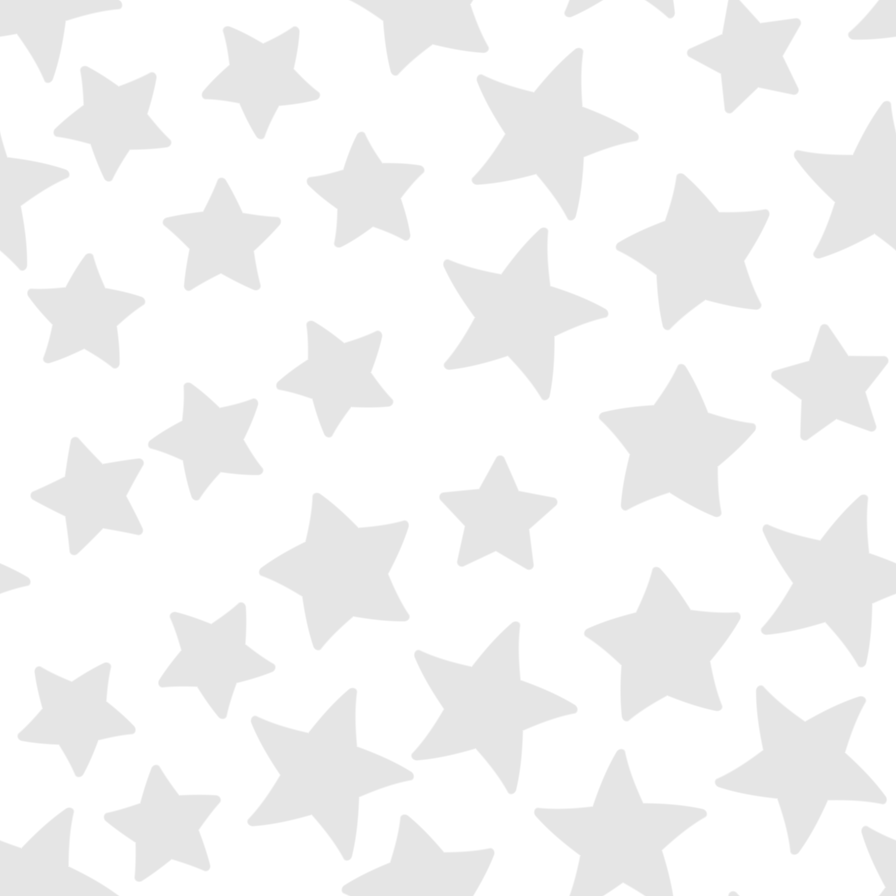
Write a three.js fragment shader that draws this pattern.

```glsl
// Pale grey five-pointed stars with rounded tips, scattered on white.
// Centres sit on a warped, wrapped lattice, crowded where stars are small;
// each star is a folded distance function with its own size and turn.

#define STAR_COUNT 28
#define LATTICE_STEP 6.0      // rows climbed per column of the lattice
#define BAND_CENTRE 0.2       // middle of the crowded band of small stars
#define BAND_SQUEEZE 0.028    // pull of the centres towards the band
#define TIP_ROUND 0.0052
#define MAX_TWIST 0.10        // bend of the arms, in radians at the tips
#define EDGE 0.0013           // half width of the smoothed edge
// Kinds of star: tip radius, notch ratio, mean turn, spread of the turn.
#define SLENDER vec4(0.101, 0.475, -0.03, 0.48)
#define STOUT vec4(0.092, 0.57, 0.40, 0.24)
#define SMALL vec4(0.069, 0.55, 0.68, 0.50)
#define LARGE_JITTER 0.013
#define SMALL_JITTER 0.022

const float TAU = 6.2831853;
const vec3 PAPER = vec3(1.0);
const vec3 STAR_GREY = vec3(0.898);

varying vec2 vUv;

float hash(float index, float salt) {
  return fract(sin(index * 12.9898 + salt * 78.233) * 4375.85);
}

// Signed distance to a star with rounded tips, negative inside.
float starDistance(vec2 p, float radius, float notch, float turn) {
  float sector = TAU / 5.0;
  float angle = atan(p.y, p.x + 1e-7) - turn;
  float folded = abs(mod(angle + 0.5 * sector, sector) - 0.5 * sector);
  vec2 q = length(p) * vec2(cos(folded), sin(folded));

  // Inset the outline so that rounding restores the wanted size.
  vec2 tip = vec2(radius - TIP_ROUND, 0.0);
  float inner = radius * notch - 1.17 * TIP_ROUND;
  vec2 side = inner * vec2(cos(0.5 * sector), sin(0.5 * sector)) - tip;
  vec2 w = q - tip;
  float along = clamp(dot(w, side) / dot(side, side), 0.0, 1.0);
  float inside = sign(side.x * w.y - side.y * w.x);
  return -inside * length(w - side * along) - TIP_ROUND;
}

void main() {
  float nearest = 1.0;

  for (int n = 0; n < STAR_COUNT; n++) {
    float i = float(n);
    float count = float(STAR_COUNT);
    vec2 centre = vec2(i, mod(i * LATTICE_STEP, count)) / count;
    float phase = TAU * (centre.x - BAND_CENTRE);

    // Large stars are rare in the band and common away from it.
    bool large = fract(i * 0.3 + 0.05) < 0.5 - 0.4 * cos(phase);
    bool stout = large && abs(mod(i, 9.0) - 3.5) < 2.0;
    vec4 kind = large ? (stout ? STOUT : SLENDER) : SMALL;

    // Warp the lattice with whole waves, then jitter it.
    centre.x += 0.02 * sin(TAU * centre.y) - BAND_SQUEEZE * sin(phase);
    float heading = TAU * hash(i, 2.0);
    float reach = (large ? LARGE_JITTER : SMALL_JITTER) * sqrt(hash(i, 3.0));
    centre += reach * vec2(cos(heading), sin(heading));

    // Shortest offset on the wrapped canvas.
    vec2 offset = vUv - centre;
    offset -= floor(offset + 0.5);

    // Turn the star; slender ones mostly keep close to their mean.
    float spread = fract(i * 0.618 + 0.2) * 2.0 - 1.0;
    if (large && !stout) spread *= spread * spread;
    float turn = kind.z + kind.w * spread;

    // Bend the arms towards the tips, each large kind its own way.
    float lean = large ? (stout ? 1.0 : -1.0) : 2.0 * hash(i, 4.0) - 1.0;
    float reached = min(length(offset) / kind.x, 1.2);
    turn += MAX_TWIST * lean * (reached * reached - 1.0);
    nearest = min(nearest, starDistance(offset, kind.x, kind.y, turn));
  }

  float paper = smoothstep(-EDGE, EDGE, nearest);
  gl_FragColor = vec4(mix(STAR_GREY, PAPER, paper), 1.0);
}
```
